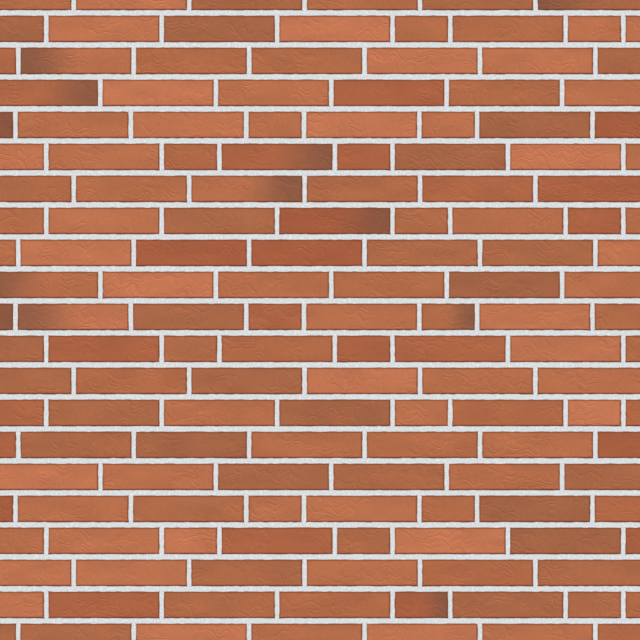
This texture is drawn by a WebGL 2 fragment shader. Its source:

```glsl
#version 300 es
precision highp float;
// Brick wall of 20 courses in a bond that repeats every six courses. Each course is
// cut into half-brick slots that are grouped into stretchers and half bricks; hashes
// tint each brick, warped noise creases the clay and cellular noise grains the mortar.

uniform vec2 u_resolution;
out vec4 fragColor;

const float COURSES = 20.0;          // courses up the canvas
const float TOP_JOINT = 0.0202;      // first bed joint, measured down from the top
const float SLOT = 0.09017;          // half a brick plus its joint
const float BED_JOINT = 0.0090;      // horizontal mortar width
const float HEAD_JOINT = 0.0076;     // vertical mortar width
const float RIM = 0.0036;            // width of the shaded brick edge
const float SMUDGED_SHARE = 0.10;    // share of bricks with a burnt patch

// Per course of the bond: start of a head joint, and slot of the first half brick (-1: none)
const float COURSE_START[6] = float[6](0.0723, 0.0286, 0.1569, 0.0241, 0.0723, 0.1152);
const float HALF_SLOT[6] = float[6](6.0, -1.0, -1.0, 4.0, 2.0, -1.0);

const vec3 CLAY = vec3(0.700, 0.423, 0.288);
const vec3 CLAY_LIGHT = vec3(0.765, 0.463, 0.325);
const vec3 CLAY_RED = vec3(0.650, 0.362, 0.248);
const vec3 CLAY_BROWN = vec3(0.640, 0.395, 0.275);
const vec3 BURNT = vec3(0.490, 0.325, 0.255);
const vec3 EDGE = vec3(0.450, 0.265, 0.190);
const vec3 MORTAR = vec3(0.870, 0.880, 0.890);

float hash(vec2 p) {
  vec3 q = fract(vec3(p.xyx) * vec3(0.1031, 0.1030, 0.0973));
  q += dot(q, q.yzx + 33.33);
  return fract((q.x + q.y) * q.z);
}

float noise(vec2 p) {
  vec2 i = floor(p), f = fract(p);
  f = f * f * (3.0 - 2.0 * f);
  return mix(mix(hash(i), hash(i + vec2(1, 0)), f.x),
             mix(hash(i + vec2(0, 1)), hash(i + vec2(1, 1)), f.x), f.y);
}

// Distance to the nearest scattered point, about 0 to 1
float cellular(vec2 p) {
  vec2 i = floor(p), f = fract(p);
  float nearest = 1.0;
  for (int y = -1; y <= 1; y++)
    for (int x = -1; x <= 1; x++) {
      vec2 c = vec2(x, y);
      vec2 point = c + vec2(hash(i + c), hash(i + c + 71.0));
      nearest = min(nearest, length(point - f));
    }
  return nearest;
}

// Height of the wrinkled clay: short, wavy, mostly horizontal creases
float creases(vec2 p) {
  vec2 q = p * vec2(55.0, 150.0);
  q.y += 1.6 * noise(p * 75.0) + 0.4 * sin(p.x * 210.0);
  float ridge = abs(2.0 * noise(q) - 1.0);
  return smoothstep(0.0, 0.45, ridge);
}

// Start and length of the brick holding a slot, both in slots
vec2 brickSpan(float slot, float halfSlot) {
  if (halfSlot < 0.0) return vec2(2.0 * floor(slot / 2.0), 2.0);
  float r = mod(floor(slot) - halfSlot, 10.0);
  float first = floor(slot) - r;
  if (r < 0.5) return vec2(first, 1.0);
  if (r < 2.5) return vec2(first + 1.0, 2.0);
  if (r < 3.5) return vec2(first + 3.0, 1.0);
  return vec2(first + 2.0 * floor(r / 2.0), 2.0);
}

vec3 brickColor(vec2 uv, vec2 local, vec2 halfSize, vec2 id) {
  float tint = hash(id), kind = hash(id + 17.0), seed = hash(id + 43.0);
  vec3 other = kind < 0.42 ? CLAY_LIGHT : kind < 0.68 ? CLAY_RED : CLAY_BROWN;
  vec3 color = mix(CLAY, other, tint);

  // Burnt patch fading in toward one end
  float side = seed < 0.5 ? -1.0 : 1.0;
  float patchMask = smoothstep(-0.2, 0.9, side * local.x / halfSize.x);
  float smudged = step(hash(id + 91.0), SMUDGED_SHARE);
  color = mix(color, BURNT, 0.65 * smudged * patchMask);

  // Soft mottling, embossed creases and fine grain
  vec2 p = uv + 7.0 * seed;
  color *= 0.97 + 0.06 * noise(p * vec2(24.0, 60.0));
  float relief = creases(p) - creases(p + vec2(0.0006, 0.0016));
  color *= 1.0 + 0.075 * relief * smoothstep(0.25, 0.65, noise(p * 32.0));
  color *= 0.98 + 0.04 * noise(p * 380.0);

  // Shaded rim, deepest along the bottom and right
  vec2 inset = halfSize - abs(local);
  vec2 weight = vec2(local.x > 0.0 ? 0.65 : 0.35, local.y < 0.0 ? 0.90 : 0.55);
  vec2 rim = weight * (1.0 - smoothstep(vec2(0.0), vec2(RIM), inset));
  return mix(color, EDGE, max(rim.x, rim.y));
}

void main() {
  vec2 uv = gl_FragCoord.xy / u_resolution;
  float soft = 0.6 / min(u_resolution.x, u_resolution.y) + 0.0003;

  // Locate the course and the brick within it
  float down = (1.0 - uv.y - TOP_JOINT) * COURSES;
  float course = floor(down);
  int bond = int(mod(course, 6.0));
  float slot = (uv.x - COURSE_START[bond]) / SLOT;
  vec2 span = brickSpan(slot, HALF_SLOT[bond]);
  vec2 local = vec2((slot - span.x - 0.5 * span.y) * SLOT, (course + 0.5 - down) / COURSES);
  vec2 halfSize = 0.5 * vec2(span.y * SLOT - HEAD_JOINT, 1.0 / COURSES - BED_JOINT);
  vec2 id = vec2(span.x + 50.0, course + 5.0);

  // Slightly ragged outline
  vec2 q = abs(local) - halfSize;
  float edge = max(q.x, q.y) + 0.0009 * (noise(uv * 130.0) - 0.5);

  vec3 mortar = MORTAR * (0.95 + 0.10 * cellular(uv * 260.0));
  mortar *= 1.0 - 0.10 * (1.0 - smoothstep(0.0, 0.0022, edge));
  vec3 color = mix(brickColor(uv, local, halfSize, id), mortar, smoothstep(-soft, soft, edge));
  fragColor = vec4(color, 1.0);
}
```
